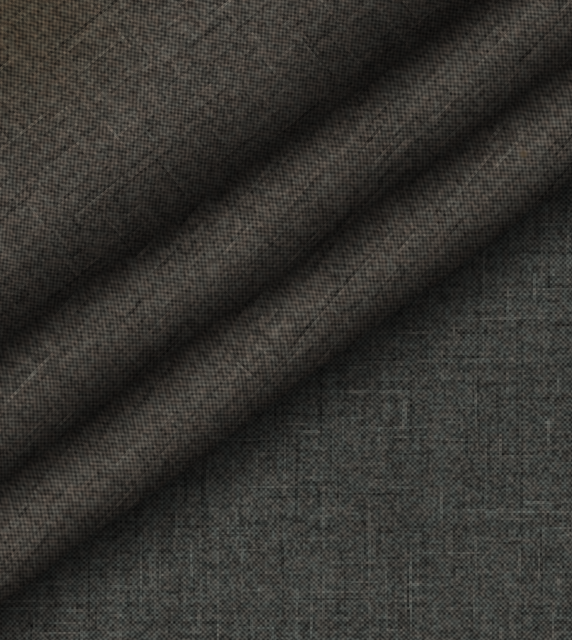
This texture is drawn by a Shadertoy shader. Its source:

```glsl
// Dark linen cloth: three soft diagonal folds lying over a flat woven sheet.

float hash(vec2 p) {
    vec3 q = fract(vec3(p.xyx) * 0.1031);
    q += dot(q, q.yzx + 33.33);
    return fract((q.x + q.y) * q.z);
}

float noise(vec2 p) {
    vec2 i = floor(p), f = fract(p);
    f = f * f * (3.0 - 2.0 * f);
    return mix(mix(hash(i), hash(i + vec2(1, 0)), f.x),
               mix(hash(i + vec2(0, 1)), hash(i + vec2(1, 1)), f.x), f.y);
}

vec2 rotate(vec2 p, float angle) {
    float c = cos(angle), s = sin(angle);
    return vec2(c * p.x + s * p.y, c * p.y - s * p.x);
}

// Uneven yarn running along y: thickness changes, faint slubs and dark gaps
float yarn(vec2 t) {
    float id = floor(t.x);
    float along = noise(vec2(id * 7.3, t.y * 0.05 + hash(vec2(id, 4.0)) * 50.0));
    float broken = 0.4 + 0.6 * noise(vec2(id * 3.1, t.y * 0.4));
    float slub = smoothstep(0.8, 1.0, along) * 0.32 * broken;
    float gap = smoothstep(0.2, 0.0, along) * 0.18 * broken;
    return (hash(vec2(id, 9.0)) - 0.5) * 0.12 + (along - 0.5) * 0.15 + slub - gap;
}

// Plain weave brightness, averaging about one; cross scales the second yarn
float weave(vec2 p, float cross) {
    vec2 t = p * 265.0;
    t += 0.8 * vec2(noise(t.yx * 0.05), noise(t * 0.05 + 40.0));
    float bumps = sin(3.14159 * t.x) * sin(3.14159 * t.y);
    float grain = noise(t * 0.95 + 17.0) - 0.5;
    return 1.0 + 0.28 * bumps + 0.55 * grain + yarn(t) + cross * yarn(t.yx + 300.0);
}

void mainImage(out vec4 fragColor, in vec2 fragCoord) {
    vec2 p = fragCoord / iResolution.y;
    float wobble = 0.008 * (noise(p * 7.0) - 0.5);

    // Height above each crease, from the top one down
    float top = p.y - (0.46 + 0.69 * p.x + 0.04 * p.x * p.x) + wobble;
    float middle = p.y - (0.247 + 0.735 * p.x) + wobble;
    float low = p.y - (0.056 + 0.74 * p.x) + wobble;

    // Light over the flat sheet and over each roll
    float flatLight = mix(0.3, 1.0, smoothstep(-0.02, 0.14, -low));
    float lowLight = smoothstep(-0.03, 0.1, low) * smoothstep(-0.02, 0.085, -middle);
    float middleLight = smoothstep(-0.025, 0.12, middle) * smoothstep(-0.02, 0.085, -top);
    float topLight = smoothstep(-0.04, 0.2, top);
    topLight *= 1.0 - 0.25 * smoothstep(0.3, 0.75, p.x);

    // Cloth turns and curves gently with each roll
    vec2 lowCloth = rotate(p, -0.74) + vec2(3.0 + 0.7 * low * low, 3.0);
    vec2 middleCloth = rotate(p, -0.78) + vec2(7.0 + 0.6 * middle * middle, 7.0);
    vec2 topCloth = rotate(p, -0.9) + vec2(11.0 + 0.15 * top * top, 11.0);

    // Soft-edged layers, flat sheet first
    float edge = 0.004;
    float onLow = smoothstep(-edge, edge, low);
    float onMiddle = smoothstep(-edge, edge, middle);
    float onTop = smoothstep(-edge, edge, top);
    float light = mix(flatLight, 0.24 + 0.76 * lowLight, onLow);
    light = mix(light, 0.24 + 0.74 * middleLight, onMiddle);
    light = mix(light, 0.24 + 0.76 * topLight, onTop);
    float threads = mix(weave(p, 1.0), weave(lowCloth, 0.5), onLow);
    threads = mix(threads, weave(middleCloth, 0.5), onMiddle);
    threads = mix(threads, weave(topCloth, 0.7), onTop);

    // Cool green-grey sheet, warmer rolls, browner upper left corner
    vec3 colour = mix(vec3(0.238, 0.240, 0.226), vec3(0.272, 0.256, 0.234), onLow);
    float corner = smoothstep(0.3, 0.0, length(p - vec2(0.0, 1.0)));
    colour = mix(colour, vec3(0.235, 0.205, 0.16), corner * 0.8);
    colour *= 1.0 + 0.1 * (noise(p * 5.0 + 3.0) - 0.5);
    colour += vec3(0.010, -0.003, -0.006) * (noise(p * 110.0) - 0.5) * 2.0;
    colour *= light * threads;

    // One tan knot in the yarn of the lowest roll
    float knot = smoothstep(0.009, 0.002, length(p - vec2(0.818, 0.759)));
    colour = mix(colour, vec3(0.36, 0.30, 0.22), knot * 0.6);

    fragColor = vec4(clamp(colour, 0.0, 1.0), 1.0);
}
```
